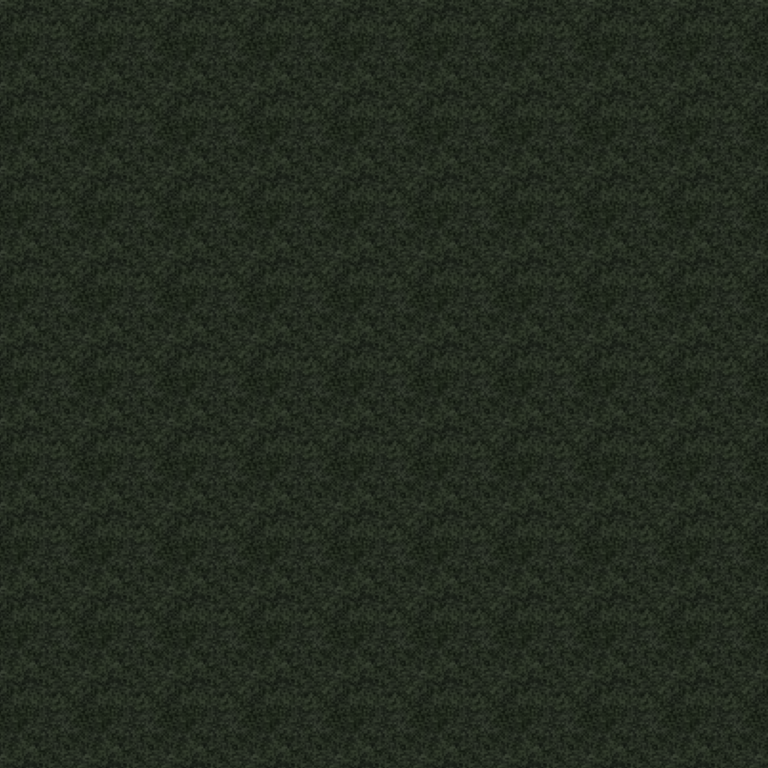
Write a WebGL 2 fragment shader that draws this texture.

```glsl
#version 300 es
precision highp float;
// Dark green, finely grained felt with faint wide blotches, repeating in square tiles.

uniform vec2 u_resolution;
out vec4 fragColor;

const float TILE_SIZE = 0.109375;              // tile width in canvas units
const vec3 BASE_COLOR = vec3(0.139, 0.168, 0.124);
const vec3 LIGHT_DIRECTION = vec3(1.0, 1.08, 0.88);
const vec3 TINT_SHIFT = vec3(-0.004, 0.005, -0.012);

// Noise cells per tile; fewer columns than rows give wide features.
const vec2 FINE_CELLS = vec2(44.0, 45.0);
const vec2 CLUMP_CELLS = vec2(27.0, 30.0);
const vec2 PATCH_CELLS = vec2(13.0, 18.0);
const vec2 BLOTCH_CELLS = vec2(5.0, 8.0);
const vec2 TINT_CELLS = vec2(9.0, 11.0);

const float FINE_STRENGTH = 0.112;
const float CLUMP_STRENGTH = 0.055;
const float PATCH_STRENGTH = 0.034;
const float BLOTCH_STRENGTH = 0.030;

// Integer hash of a lattice cell, from 0 to 1.
float hash(vec2 cell, uint seed) {
    uvec2 c = uvec2(cell);
    uint h = c.x * 1597u + c.y * 51749u + seed * 7919u;
    h = (h ^ (h >> 16)) * 73244475u;
    h = (h ^ (h >> 15)) * 73244475u;
    h ^= h >> 16;
    return float(h & 65535u) / 65535.0;
}

// Smooth value noise that wraps at the tile border, from -0.5 to 0.5.
float tiledNoise(vec2 tileUv, vec2 cells, uint seed) {
    vec2 p = tileUv * cells;
    vec2 cell = floor(p);
    vec2 t = smoothstep(0.0, 1.0, p - cell);
    vec2 low = mod(cell, cells);
    vec2 high = mod(cell + 1.0, cells);
    float bottom = mix(hash(low, seed), hash(vec2(high.x, low.y), seed), t.x);
    float top = mix(hash(vec2(low.x, high.y), seed), hash(high, seed), t.x);
    return mix(bottom, top, t.y) - 0.5;
}

void main() {
    vec2 uv = gl_FragCoord.xy / u_resolution;
    vec2 tileUv = fract(uv / TILE_SIZE);

    // Grain
    float light = FINE_STRENGTH * tiledNoise(tileUv, FINE_CELLS, 1u);
    light += CLUMP_STRENGTH * tiledNoise(tileUv, CLUMP_CELLS, 2u);

    // Soft blotches
    light += PATCH_STRENGTH * tiledNoise(tileUv, PATCH_CELLS, 3u);
    light += BLOTCH_STRENGTH * tiledNoise(tileUv, BLOTCH_CELLS, 4u);

    // Slight drift between grey green and leaf green
    float tint = tiledNoise(tileUv, TINT_CELLS, 5u);

    vec3 color = BASE_COLOR + light * LIGHT_DIRECTION + tint * TINT_SHIFT;
    fragColor = vec4(clamp(color, 0.0, 1.0), 1.0);
}
```
